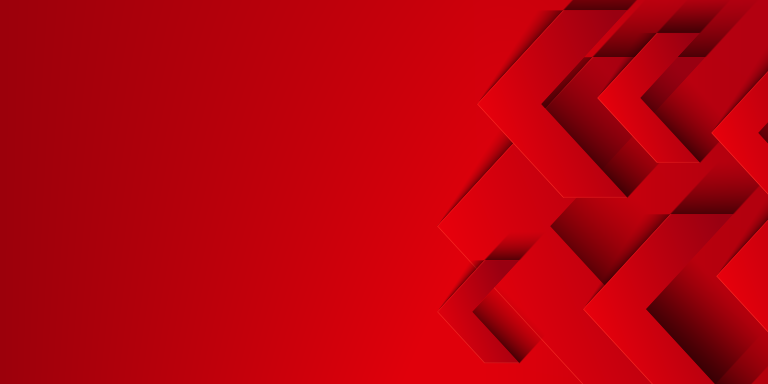
Reproduce this background procedurally as a WebGL 2 fragment shader.

```glsl
#version 300 es
precision highp float;
// Layered red chevrons pointing left over a smooth crimson gradient.
// Each chevron is a skewed band: horizontal distance from its outer edge gives
// the fill and rim, and coordinates along its two arms give the cast shadows.

uniform vec2 u_resolution;
out vec4 outColor;

const float SLOPE = 0.92;                      // horizontal run per unit of height
const vec3 BRIGHT = vec3(0.91, 0.0, 0.045);
const vec3 DEEP = vec3(0.64, 0.0, 0.065);
const vec3 SHADOW = vec3(0.20, 0.0, 0.015);
const vec3 RIM = vec3(1.0, 0.24, 0.18);

// Soft-edged 0..1 mask for lo < x < hi
float band(float x, float lo, float hi, float soft) {
    return smoothstep(lo - soft, lo + soft, x) * (1.0 - smoothstep(hi - soft, hi + soft, x));
}

// 1 at zero, easing down to 0 at the given reach
float fade(float x, float reach) {
    float t = clamp(1.0 - x / reach, 0.0, 1.0);
    return t * mix(t, 1.0, 0.45);
}

vec3 background(vec2 p) {
    float red = 0.61 + p.x * (0.155 + 0.10 * (1.0 - p.y));
    float right = smoothstep(1.2, 2.0, p.x);
    red = min(red, 0.88) - 0.18 * right;
    return vec3(red, 0.0, 0.045 + 0.02 * right * p.y);
}

// Shadows thrown outside the chevron: top end, inner corner and outer edge
float castShadow(vec2 q, float halfHeight, float thickness, float px) {
    float reach = min(0.56 * halfHeight, 0.16);
    float skew = q.x - SLOPE * q.y;

    // Above the flat top end, continuing the direction of the upper arm
    float above = q.y - halfHeight;
    float top = 0.82 * band(skew, 0.0, thickness, 0.004)
        * smoothstep(-px, px, above) * fade(above, reach);

    // Inside the opening, spreading from the lower arm
    float run = (q.x - thickness) / SLOPE;
    float alongLower = 0.5 * (run - q.y);
    float alongUpper = 0.5 * (run + q.y);
    float inner = band(alongLower, 0.0, halfHeight, px) * smoothstep(-px, px, alongUpper)
        * fade(alongUpper, reach) * mix(0.68, 0.92, clamp(alongLower / halfHeight, 0.0, 1.0));

    // Narrow wedge widening from the tip along the upper outer edge
    float wedgeWidth = max(0.28 * q.y, 0.001);
    float wedge = 0.65 * band(q.y, 0.0, halfHeight, px)
        * (1.0 - smoothstep(-px, px, skew)) * fade(-skew, wedgeWidth);

    return max(top, max(inner, wedge));
}

// Composites one chevron and its shadows over the color below
vec3 chevron(vec3 below, vec2 p, vec2 tip, float halfHeight, float thickness, float tone, float px) {
    vec2 q = p - tip;
    float inset = q.x - SLOPE * abs(q.y);
    float body = band(inset, 0.0, thickness, px) * band(q.y, -halfHeight, halfHeight, px);

    float span = SLOPE * halfHeight + thickness;
    float shade = clamp((q.x + 0.4 * q.y) / span + tone, 0.0, 1.15);
    vec3 fill = mix(BRIGHT, DEEP, shade);

    // Lit outer rim, strongest on the lower arm, and a faint bottom edge
    float lower = 1.0 - smoothstep(-0.01, 0.01, q.y);
    float rim = (1.0 - smoothstep(0.001, 0.005, inset)) * mix(0.22, 0.5, lower);
    float base = 0.3 * (1.0 - smoothstep(0.001, 0.004, q.y + halfHeight));
    fill = mix(fill, RIM, max(rim, base));

    vec3 shaded = mix(below, SHADOW, castShadow(q, halfHeight, thickness, px));
    return mix(shaded, fill, body);
}

void main() {
    vec2 p = gl_FragCoord.xy / u_resolution.y;
    float px = 0.7 / u_resolution.y;

    // Painted from the rearmost chevron to the nearest
    vec3 color = background(p);
    color = chevron(color, p, vec2(1.138, 0.411), 0.440, 0.294, 0.00, px);
    color = chevron(color, p, vec2(1.138, 0.188), 0.134, 0.091, 0.15, px);
    color = chevron(color, p, vec2(1.242, 0.729), 0.244, 0.167, 0.00, px);
    color = chevron(color, p, vec2(1.555, 0.745), 0.169, 0.112, 0.00, px);
    color = chevron(color, p, vec2(1.518, 0.195), 0.247, 0.164, 0.00, px);
    color = chevron(color, p, vec2(1.852, 0.654), 0.240, 0.122, 0.00, px);
    color = chevron(color, p, vec2(1.865, 0.281), 0.240, 0.210, 0.00, px);

    outColor = vec4(color, 1.0);
}
```
